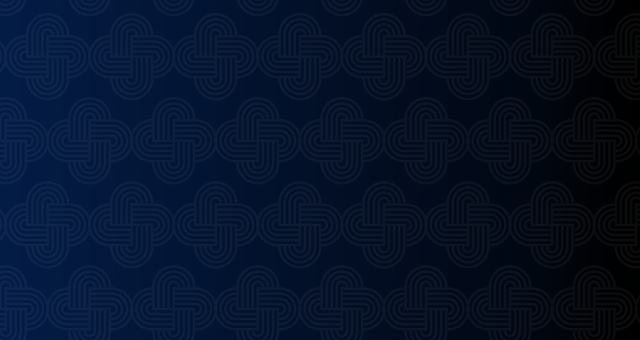
Write a WebGL 2 fragment shader that draws this pattern.

```glsl
#version 300 es
precision highp float;
// Faint brick-laid interlaced knots of parallel lines over a navy to black gradient.

uniform vec2 u_resolution;
out vec4 outColor;

const float PITCH = 0.2473;               // knot spacing, in canvas heights
const vec2 FIRST_KNOT = vec2(0.140, 0.8333);

// Lengths below are in units of the knot spacing.
const float LINE_STEP = 0.0605;
const float LINE_HALF = 0.0147;
const float ARC_CENTRE = 0.2626;          // where the round arm ends begin
const float LINE_COUNT = 4.0;

const vec3 NAVY = vec3(0.012, 0.110, 0.277);
const vec3 MIDNIGHT = vec3(0.004, 0.011, 0.030);
const float LINE_ALPHA = 0.043;

// Distance to concentric lines around the axis of one rounded arm.
float armLines(vec2 p, float lineStep, float arcCentre) {
    float r = length(vec2(p.x, max(abs(p.y) - arcCentre, 0.0)));
    float ring = clamp(round(r / lineStep), 1.0, LINE_COUNT);
    return abs(r - ring * lineStep);
}

// Signed distance to a four-armed knot whose legs alternate by quadrant.
float knot(vec2 p, float lineStep, float halfWidth, float arcCentre) {
    vec2 a = abs(p);
    bool inCore = max(a.x, a.y) < LINE_COUNT * lineStep + halfWidth;
    bool upright = inCore ? p.x * p.y < 0.0 : a.y > a.x;
    float d = armLines(upright ? p : p.yx, lineStep, arcCentre);
    if (inCore) d = min(d, min(a.x, a.y));  // central cross seam
    return d - halfWidth;
}

// Union of the nearby knots, with every other row shifted by half a step.
float knotField(vec2 p) {
    float d = 1.0;
    float nearRow = round(p.y);
    for (int j = -1; j <= 1; j++) {
        float row = nearRow + float(j);
        float x = p.x - 0.5 * mod(row, 2.0);
        float nearColumn = round(x);
        for (int i = -1; i <= 1; i++) {
            vec2 local = vec2(x - nearColumn - float(i), p.y - row);
            d = min(d, knot(local, LINE_STEP, LINE_HALF, ARC_CENTRE));
        }
    }
    return d;
}

// Horizontal gradient that sinks to black near the right edge.
vec3 background(float x) {
    return mix(NAVY, MIDNIGHT, x) * (1.0 - 0.85 * smoothstep(0.82, 1.0, x));
}

void main() {
    vec2 canvas = gl_FragCoord.xy / u_resolution.y;
    vec2 p = (canvas - FIRST_KNOT) / PITCH;
    float pixel = 1.0 / (u_resolution.y * PITCH);

    float line = 1.0 - smoothstep(-0.6 * pixel, 0.6 * pixel, knotField(p));
    vec3 color = background(gl_FragCoord.x / u_resolution.x);
    outColor = vec4(mix(color, vec3(1.0), LINE_ALPHA * line), 1.0);
}
```
